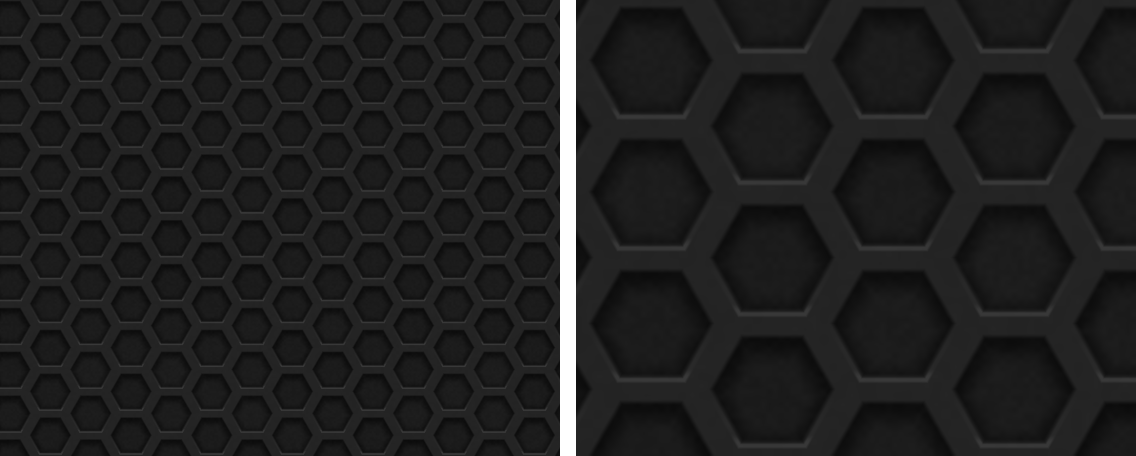
Left: the whole. Right: its middle third, enlarged.
This pattern is drawn by a Shadertoy shader. Its source:

```glsl
// Dark honeycomb grille: recessed rounded hexagons with shaded walls and lit lower rims.

float hash(vec2 p) {
    return fract(sin(dot(p, vec2(127.1, 311.7))) * 43758.5453);
}

float valueNoise(vec2 p) {
    vec2 i = floor(p), f = fract(p);
    f = f * f * (3.0 - 2.0 * f);
    return mix(mix(hash(i), hash(i + vec2(1, 0)), f.x),
               mix(hash(i + vec2(0, 1)), hash(i + vec2(1, 1)), f.x), f.y);
}

// Signed distance to a flat-topped hexagon with the given apothem
float hexagon(vec2 p, float apothem) {
    const vec2 axis = vec2(-0.8660254, 0.5);
    p = abs(p.yx).yx;
    p -= 2.0 * min(dot(axis, p * vec2(1, -1)), 0.0) * axis * vec2(1, -1);
    // Fold every side onto the top one, then measure to that edge
    vec2 q = abs(p);
    float side = max(q.y, dot(q, vec2(0.8660254, 0.5)));
    return side - apothem;
}

void mainImage(out vec4 fragColor, in vec2 fragCoord) {
    // One unit is one row pitch; 10.4 rows fill the height
    vec2 p = fragCoord / iResolution.y * 10.4;
    float blur = max(10.4 / iResolution.y, 0.025);

    // Nearest hole among the two surrounding staggered columns
    float dist = 1e3;
    vec2 local = vec2(0), cell = vec2(0);
    float firstColumn = floor((p.x - 0.23) / 0.92);
    for (int i = 0; i < 2; i++) {
        float column = firstColumn + float(i);
        float stagger = 0.5 * mod(column, 2.0) - 0.025;
        float row = floor(p.y - stagger + 0.5);
        vec2 q = p - vec2(0.23 + column * 0.92, row + stagger);
        float d = hexagon(q, 0.4);
        if (d < dist) {
            dist = d;
            local = q;
            cell = vec2(column, row);
        }
    }

    // Recess: shadow falls from the upper rim, floor is brighter below centre
    float depth = -hexagon(local + vec2(0, 0.05), 0.4);
    float recess = mix(0.052, 0.108, smoothstep(-0.03, 0.19, depth));
    recess += 0.008 * (hash(cell) - 0.5) + 0.014 * (valueNoise(p * 22.0) - 0.5);

    // Raised web with a thin highlight beneath each hole
    float web = 0.14 + 0.008 * (valueNoise(p * 14.0 + 7.0) - 0.5);
    float rim = smoothstep(0.0, blur, dist) * (1.0 - smoothstep(0.035, 0.035 + blur, dist));
    web += rim * (0.06 * smoothstep(0.34, 0.41, -local.y) + 0.018 * smoothstep(0.0, 0.3, -local.y));

    float shade = mix(recess, web, smoothstep(-blur, blur, dist));
    fragColor = vec4(vec3(shade), 1.0);
}
```
